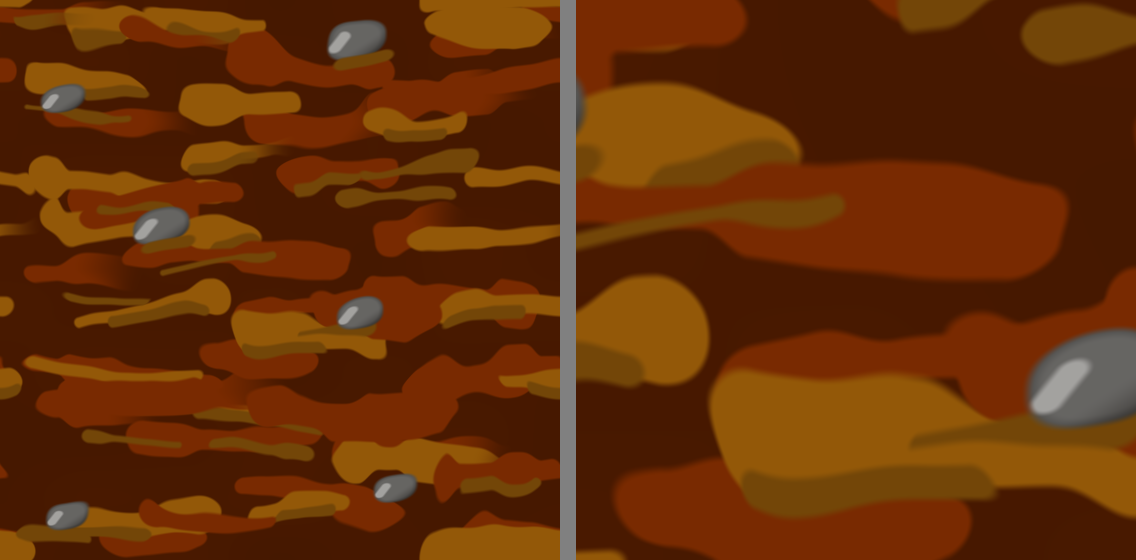
Left, the full canvas; right, a detail of the centre.
Reproduce this texture procedurally as a three.js fragment shader.

```glsl
// Painted earth: long, ragged horizontal dabs of rust and ochre on dark soil,
// with olive undersides, thin olive streaks and a few glossy grey stones.
// Dabs are bent capsules scattered on wrapping grids and warped by wrapping noise.
varying vec2 vUv;

const vec3 SOIL = vec3(0.28, 0.096, 0.0);
const vec3 RUST = vec3(0.475, 0.165, 0.002);
const vec3 OCHRE = vec3(0.575, 0.345, 0.03);
const vec3 OLIVE = vec3(0.45, 0.275, 0.03);

vec4 hash4(vec2 cell, float seed) {
  vec4 h = fract(vec4(cell, seed, cell.x) * vec4(0.1031, 0.1030, 0.0973, 0.1099));
  h += dot(h, h.wzxy + 33.33);
  return fract((h.xxyz + h.yzzw) * h.zywx);
}

// Value noise with a whole number of lattice cells across the canvas.
float wrapNoise(vec2 uv, vec2 period, float seed) {
  vec2 p = uv * period;
  vec2 i = floor(p);
  vec2 f = fract(p);
  f = f * f * (3.0 - 2.0 * f);
  vec2 a = mod(i, period);
  vec2 b = mod(i + 1.0, period);
  return mix(mix(hash4(a, seed).x, hash4(vec2(b.x, a.y), seed).x, f.x),
             mix(hash4(vec2(a.x, b.y), seed).x, hash4(b, seed).x, f.x), f.y);
}

float fill(float dist) {
  return 1.0 - smoothstep(-0.003, 0.003, dist);
}

float capsule(vec2 p, float halfLength, float radius) {
  return length(vec2(max(abs(p.x) - halfLength, 0.0), p.y)) - radius;
}

// One layer of brush dabs; rimShare is the part of them with an olive underside.
vec3 paintDabs(vec3 color, vec2 uv, vec2 grid, float seed, vec3 paint,
               float radius, float halfLength, float density, float rimShare) {
  vec2 p = uv;
  p.y += 0.035 * (wrapNoise(uv, vec2(5.0, 4.0), seed + 11.0) - 0.5);
  p.y += 0.012 * (wrapNoise(uv, vec2(19.0, 13.0), seed + 12.0) - 0.5);
  p.x += 0.045 * (wrapNoise(uv, vec2(8.0, 23.0), seed + 13.0) - 0.5);
  float steps = smoothstep(0.3, 0.7, wrapNoise(uv, vec2(13.0, 6.0), seed + 14.0));
  vec2 home = floor(p * grid);

  for (int j = -1; j <= 1; j++) {
    for (int i = -1; i <= 1; i++) {
      vec2 cell = home + vec2(float(i), float(j));
      vec2 id = mod(cell, grid);
      vec4 place = hash4(id, seed);
      vec4 form = hash4(id, seed + 1.0);
      vec4 extra = hash4(id, seed + 2.0);
      if (extra.x > density) continue;

      // Bend and tilt the dab, then taper it toward one end.
      vec2 q = p - (cell + mix(vec2(0.1), vec2(0.9), place.xy)) / grid;
      float len = halfLength * mix(0.55, 1.4, place.z);
      q.y -= (place.w - 0.5) * 0.24 * q.x + (form.x - 0.5) * 1.6 * q.x * q.x;
      float along = clamp(q.x / len, -1.0, 1.0);
      float r = radius * mix(0.65, 1.35, form.y) * mix(0.65, 1.35, steps);
      r *= 1.0 + 0.8 * (form.z - 0.5) * along;

      // Some dabs fade out softly at the right end.
      float fade = 1.0 - smoothstep(len - 0.09, len + 0.02, q.x);
      fade = mix(1.0, fade, step(0.78, form.w));
      color = mix(color, paint, fill(capsule(q, len, r)) * fade);

      vec2 under = q - vec2((extra.z - 0.5) * len, -0.85 * r);
      float rim = fill(capsule(under, len * 0.6, 0.011)) * step(extra.y, rimShare);
      color = mix(color, OLIVE, rim * fade);
    }
  }
  return color;
}

vec3 paintStones(vec3 color, vec2 uv) {
  vec2 grid = vec2(2.0, 3.0);
  vec2 p = uv + 0.008 * (wrapNoise(uv, vec2(17.0), 71.0) - 0.5);
  vec2 home = floor(p * grid);
  for (int j = -1; j <= 1; j++) {
    for (int i = -1; i <= 1; i++) {
      vec2 cell = home + vec2(float(i), float(j));
      vec4 h = hash4(mod(cell, grid), 72.0);
      float size = mix(0.037, 0.067, h.z * h.z);
      vec2 q = (p - (cell + mix(vec2(0.2), vec2(0.8), h.xy)) / grid) / size;
      q.y = (q.y - 0.16 * q.x) * 1.55;

      // Rounded body, darker toward its outline and lower right side.
      vec2 s = pow(abs(q), vec2(2.5));
      float body = pow(s.x + s.y, 0.4) - 1.0;
      float shade = smoothstep(0.3, 1.2, q.x * 0.6 - q.y * 0.8);
      vec3 stone = mix(vec3(0.40, 0.395, 0.385), vec3(0.27, 0.26, 0.25), shade);
      stone *= 1.0 - 0.2 * smoothstep(-0.25, 0.0, body);

      // Slanted gloss on the left.
      vec2 axis = vec2(0.32, 0.55);
      vec2 g = q - vec2(-0.72, -0.3);
      float gloss = length(g - axis * clamp(dot(g, axis) / dot(axis, axis), 0.0, 1.0));
      stone = mix(stone, vec3(0.64, 0.635, 0.625), 1.0 - smoothstep(0.15, 0.31, gloss));
      color = mix(color, stone, fill(body * size * 0.75));

      // Soil heaped against the foot of the larger stones.
      float heap = capsule(q - vec2(0.25, -1.15), 0.65, 0.32) * size * 0.7;
      color = mix(color, OLIVE, fill(heap) * step(0.5, h.z));
    }
  }
  return color;
}

void main() {
  vec3 color = SOIL * (0.97 + 0.06 * wrapNoise(vUv, vec2(6.0, 9.0), 5.0));
  color = paintDabs(color, vUv, vec2(3.0, 7.0), 20.0, RUST, 0.026, 0.11, 0.95, 0.0);
  color = paintDabs(color, vUv, vec2(3.0, 8.0), 30.0, OCHRE, 0.024, 0.11, 0.92, 0.5);
  color = paintDabs(color, vUv, vec2(2.0, 5.0), 40.0, RUST, 0.025, 0.13, 0.95, 0.2);
  color = paintDabs(color, vUv, vec2(3.0, 6.0), 50.0, OLIVE, 0.010, 0.07, 0.5, 0.0);
  gl_FragColor = vec4(paintStones(color, vUv), 1.0);
}
```
